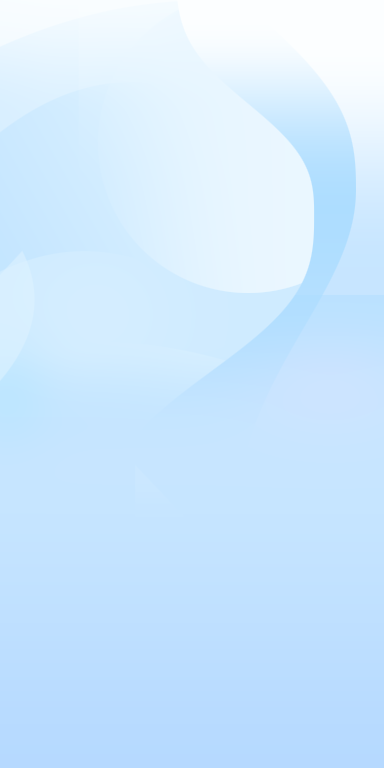
This background is drawn by a Shadertoy shader. Its source:

```glsl
const vec3 DEEP  = vec3(0.71, 0.85, 1.00);
const vec3 SKY   = vec3(0.78, 0.90, 1.00);
const vec3 AZURE = vec3(0.66, 0.86, 1.00);
const vec3 CYAN  = vec3(0.72, 0.90, 1.00);
const vec3 LILAC = vec3(0.82, 0.89, 1.00);
const vec3 HAZE  = vec3(0.77, 0.90, 1.00);
const vec3 PALE  = vec3(0.87, 0.95, 1.00);
const vec3 FROST = vec3(0.918, 0.967, 1.00);
const vec3 WHITE = vec3(0.99, 0.997, 1.00);

// Bulging rims: tip position, then (base x, span, power) on each side
const vec2 INNER_TIP   = vec2(0.818, 1.440);
const vec3 INNER_ABOVE = vec3(0.456, 0.339, 2.83);
const vec3 INNER_BELOW = vec3(0.260, 0.471, 2.9);
const vec2 OUTER_TIP   = vec2(0.927, 1.505);
const vec3 OUTER_ABOVE = vec3(0.391, 0.539, 2.7);
const vec3 OUTER_BELOW = vec3(0.586, 0.503, 2.0);

const vec2 LENS_CENTER = vec2(0.646, 1.628);
const float LENS_RADIUS = 0.391;

// Antialiased coverage, 1 where d is negative
float fill(float d) {
    return clamp(0.5 - d / max(fwidth(d), 1e-5), 0.0, 1.0);
}

float glow(vec2 p, vec2 center, vec2 size) {
    vec2 q = (p - center) / size;
    return exp(-dot(q, q));
}

// Height of a parabolic arch at x
float arch(float x, vec2 peak, float bend) {
    return peak.y - bend * (x - peak.x) * (x - peak.x);
}

// Horizontal position of a bulging rim at height y
float rim(float y, vec2 tip, vec3 above, vec3 below) {
    vec3 side = y > tip.y ? above : below;
    float t = abs(y - tip.y) / side.y;
    return mix(side.x, tip.x, exp(-pow(t, side.z)));
}

vec3 backdrop(vec2 p) {
    vec3 col = mix(DEEP, SKY, smoothstep(-0.1, 0.82, p.y));
    col = mix(col, WHITE, smoothstep(1.3, 1.9, p.y));
    float shelf = fill(p.y - 1.232) * smoothstep(0.90, 1.23, p.y);
    col = mix(col, AZURE, 0.40 * shelf);
    return mix(col, LILAC, 0.60 * glow(p, vec2(0.86, 0.99), vec2(0.22, 0.13)));
}

// Layered translucent sheets inside the inner rim
vec3 sheets(vec2 p) {
    float lens = fill(length(p - LENS_CENTER) - LENS_RADIUS);
    float drift = clamp(1.4 * p.x + 0.8 * (p.y - 1.35), 0.0, 1.0);
    vec3 col = mix(HAZE, PALE, drift);

    // Upper bands
    float band = fill(arch(p.x, vec2(0.339, 1.786), 1.137) - p.y);
    float crest = fill(arch(p.x, vec2(0.536, 1.999), 0.42) - p.y);
    col = mix(col, WHITE, 0.75 * smoothstep(1.70, 2.05, p.y));
    col = mix(col, WHITE, 0.27 * band * smoothstep(0.48, 0.10, p.x));
    col = mix(col, WHITE, 0.55 * crest);
    col = mix(col, WHITE, 0.12 * fill(0.205 - p.x) * smoothstep(1.5, 1.9, p.y));

    // Lower lobe with a faint inner fold
    float top = arch(min(p.x, 0.41), vec2(0.22, 1.346), 1.1);
    float fold = fill(p.y - arch(p.x, vec2(0.25, 1.11), 0.43));
    fold *= smoothstep(0.25, 0.58, p.x);
    vec3 lobe = mix(HAZE, PALE, 0.42 + 0.25 * fold);
    lobe = mix(lobe, PALE, 0.35 * glow(p, vec2(0.25, 1.18), vec2(0.22, 0.2)));
    col = mix(col, lobe, fill(p.y - top) * (1.0 - lens));

    // Bright lens
    return mix(col, FROST, lens * smoothstep(0.12, 0.80, p.x));
}

void mainImage(out vec4 fragColor, in vec2 fragCoord) {
    vec2 p = fragCoord / iResolution.xy * vec2(1.0, 2.0);
    vec3 col = backdrop(p);

    // Blue ribbon inside the outer rim
    float ribbon = fill(p.x - rim(p.y, OUTER_TIP, OUTER_ABOVE, OUTER_BELOW));
    ribbon *= smoothstep(1.97, 1.45, p.y) * smoothstep(0.78, 1.50, p.y);
    col = mix(col, AZURE, 0.88 * ribbon);

    // Sheets dissolve downward
    float inside = fill(p.x - rim(p.y, INNER_TIP, INNER_ABOVE, INNER_BELOW));
    col = mix(col, sheets(p), inside * smoothstep(0.86, 1.10, p.y));

    // Left glow and leaf
    col = mix(col, CYAN, 0.6 * glow(p, vec2(0.02, 0.97), vec2(0.11, 0.13)));
    float leaf = fill(p.x - arch(p.y, vec2(1.22, 0.09), 2.0));
    leaf *= fill(p.y - 1.284 - 1.08 * p.x);
    col = mix(col, PALE, 0.58 * leaf);

    // Faint shard
    float shard = fill(0.352 - p.x) * fill(p.y - 0.789 + 1.05 * (p.x - 0.352));
    col = mix(col, WHITE, 0.08 * shard * smoothstep(0.64, 0.76, p.y));

    fragColor = vec4(col, 1.0);
}
```
